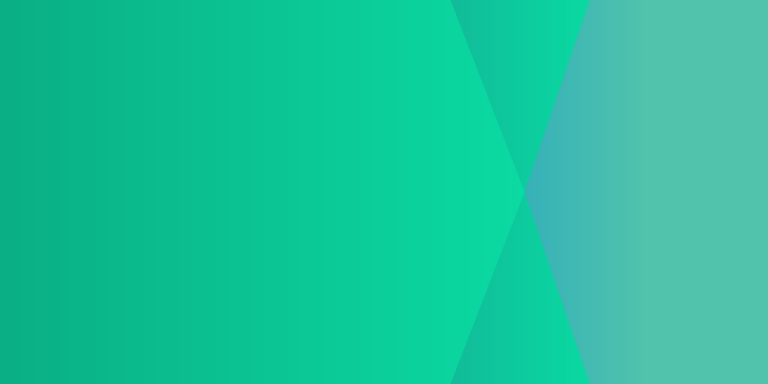
This background is drawn by a WebGL 2 fragment shader. Its source:

```glsl
#version 300 es
precision highp float;
// Green gradient panel meeting a pale teal panel, with two shaded wedges between them.
uniform vec2 u_resolution;
out vec4 outColor;

// Smooth step one pixel wide, rising where x passes the edge.
float rightOf(float edge, float x) {
    return clamp((x - edge) * u_resolution.x + 0.5, 0.0, 1.0);
}

void main() {
    vec2 uv = gl_FragCoord.xy / u_resolution;

    // Both slanted edges leave one crossing point and mirror about mid-height.
    float spread = abs(uv.y - 0.5) * 2.0;
    float greenEdge = mix(0.6830, 0.5865, spread);
    float tealEdge = mix(0.6830, 0.7680, spread);

    // Horizontal gradients of the three layers.
    vec3 green = mix(vec3(0.040, 0.685, 0.518), vec3(0.045, 0.855, 0.635),
                     clamp(uv.x / 0.683, 0.0, 1.0));
    vec3 wedge = mix(vec3(0.065, 0.735, 0.600), vec3(0.040, 0.850, 0.635),
                     clamp((uv.x - 0.5865) / 0.1815, 0.0, 1.0));
    vec3 teal = mix(vec3(0.210, 0.695, 0.720), vec3(0.318, 0.766, 0.674),
                    clamp((uv.x - 0.683) / 0.162, 0.0, 1.0));

    // Stack the layers from left to right.
    vec3 color = mix(green, wedge, rightOf(greenEdge, uv.x));
    color = mix(color, teal, rightOf(tealEdge, uv.x));
    outColor = vec4(color, 1.0);
}
```
